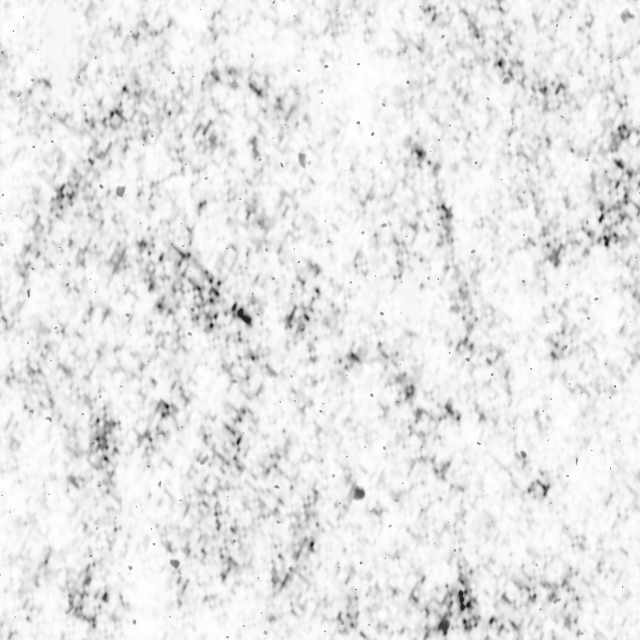
Reproduce this texture procedurally as a WebGL 2 fragment shader.

```glsl
#version 300 es
precision highp float;
// Weathered pale plaster with grey grime. Layers of stretched noise are summed
// into a grime level whose exponential gives a white ground with a dark tail;
// scattered stains, specks, spots and pale scrapes are laid over it.

#define GRIME_BASE -2.80    // log darkness of the average ground
#define GRIME_CONTRAST 0.86 // spread of the log darkness
#define GRAIN_SCALE 175.0   // finest noise cells across the canvas
#define STRETCH 0.72        // below 1 lengthens features vertically
#define STAIN_STRENGTH 1.15 // extra grime inside stains
#define SPECK_GRID 25.0
#define SPECK_CHANCE 0.42
#define SPOT_GRID 7.0
#define SPOT_CHANCE 0.36
#define SCRAPE_STRENGTH 0.85
#define MAX_DARKNESS 0.86

uniform vec2 u_resolution;
out vec4 fragColor;

float hash(vec2 p) {
    vec3 q = fract(p.xyx * vec3(0.1031, 0.1030, 0.0973));
    q += dot(q, q.yzx + 33.33);
    return fract((q.x + q.y) * q.z);
}

float valueNoise(vec2 p) {
    vec2 cell = floor(p);
    vec2 f = fract(p);
    f = f * f * (3.0 - 2.0 * f);
    return mix(mix(hash(cell), hash(cell + vec2(1, 0)), f.x),
               mix(hash(cell + vec2(0, 1)), hash(cell + vec2(1, 1)), f.x), f.y);
}

// Noise with zero mean and about unit deviation, on a turned lattice
float layer(vec2 p, float scale, float angle) {
    float c = cos(angle), s = sin(angle);
    vec2 q = mat2(c, s, -s, c) * p * scale + angle * 37.0 + 50.0;
    return (valueNoise(q) - 0.5) * 4.66;
}

// Scattered round marks, one per cell at most; core is the solid part of the radius
float scatter(vec2 p, float grid, float chance, vec2 radii, float core, float seed) {
    vec2 home = floor(p * grid);
    float cover = 0.0;
    for (int y = -1; y <= 1; y++) {
        for (int x = -1; x <= 1; x++) {
            vec2 cell = home + vec2(x, y);
            vec2 key = cell + seed;
            if (hash(key) > chance) continue;
            vec2 jitter = vec2(hash(key + 17.3), hash(key + 41.7));
            float size = hash(key + 73.1);
            float radius = mix(radii.x, radii.y, size * size);
            float dist = length(p - (cell + jitter) / grid);
            float strength = mix(0.5, 1.0, hash(key + 97.9));
            cover = max(cover, strength * (1.0 - smoothstep(radius * core, radius, dist)));
        }
    }
    return cover;
}

void main() {
    vec2 uv = gl_FragCoord.xy / u_resolution.y;
    vec2 p = uv * vec2(1.0, STRETCH);

    // Ragged displacement shared by the broad patches and marks
    vec2 ragged = vec2(layer(p, 38.0, 0.4), layer(p, 38.0, 1.9));
    vec2 crumbled = vec2(layer(p, 120.0, 0.9), layer(p, 120.0, 2.3));
    vec2 warped = p + ragged * 0.006 + crumbled * 0.002;

    // Grime from broad patches down to fine grain
    float grime = 0.30 * layer(warped, 5.0, 0.5);
    grime += 0.38 * layer(warped, 15.0, 1.1);
    grime += 0.40 * layer(warped, 37.0, 0.7);
    grime += 0.48 * layer(p, 88.0, 2.1);
    grime += 0.52 * layer(p, GRAIN_SCALE, 0.6);

    // Faint vertical runs
    vec2 run = uv + ragged * 0.003;
    grime += 0.22 * layer(run * vec2(1.0, 0.13), 34.0, 0.04);

    // Soft stains that gather darker grains
    float stain = scatter(warped, 5.0, 0.5, vec2(0.03, 0.085), 0.0, 11.0);
    stain = max(stain, scatter(warped, 11.0, 0.25, vec2(0.012, 0.035), 0.1, 29.0));
    grime += STAIN_STRENGTH * stain;
    float darkness = exp(GRIME_BASE + GRIME_CONTRAST * grime);

    // Small sharp specks and a few larger crumbly spots
    vec2 chipped = uv + crumbled * 0.0010;
    float speck = scatter(chipped, SPECK_GRID, SPECK_CHANCE, vec2(0.0015, 0.0046), 0.35, 53.0);
    vec2 broken = p + ragged * 0.0025 + crumbled * 0.0020;
    float spot = scatter(broken, SPOT_GRID, SPOT_CHANCE, vec2(0.004, 0.013), 0.3, 83.0);
    spot *= 0.85 + 0.15 * layer(p, 88.0, 2.1);
    darkness = mix(darkness, 0.62, 0.75 * speck);
    darkness = mix(darkness, 0.78, 0.85 * clamp(spot, 0.0, 1.0));

    // Pale scrapes worn down to the ground
    vec2 scrape = uv + ragged * 0.002;
    float worn = smoothstep(1.75, 2.1, layer(scrape * vec2(1.0, 0.16), 27.0, 0.05));
    darkness = mix(darkness, 0.03, SCRAPE_STRENGTH * worn);

    float tone = 1.0 - min(darkness, MAX_DARKNESS);
    fragColor = vec4(vec3(tone), 1.0);
}
```
